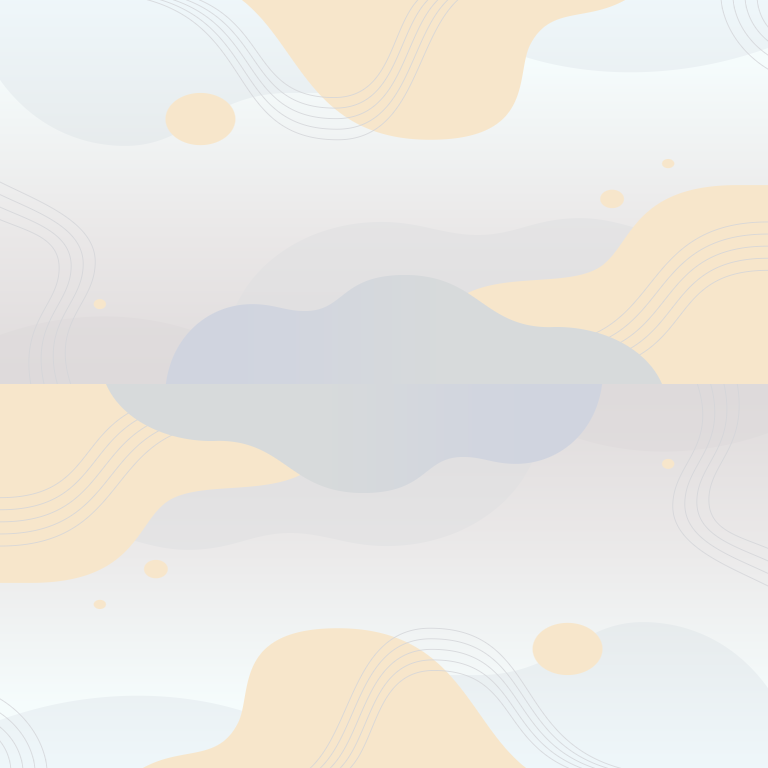
Write a WebGL 2 fragment shader that draws this background.

```glsl
#version 300 es
precision highp float;
uniform vec2 u_resolution;
out vec4 fragColor;

// Signed distance to a cubic whose x grows along it; positive on the larger y side
float curve(vec2 p, vec2 a, vec2 b, vec2 c, vec2 d) {
    float lo = 0.0, hi = 1.0;
    for (int i = 0; i < 14; i++) {
        float m = 0.5 * (lo + hi), n = 1.0 - m;
        float x = n * n * n * a.x + 3.0 * n * m * (n * b.x + m * c.x) + m * m * m * d.x;
        if (x < p.x) lo = m; else hi = m;
    }
    float t = 0.5 * (lo + hi);
    vec2 ab = mix(a, b, t), bc = mix(b, c, t), cd = mix(c, d, t);
    vec2 start = mix(ab, bc, t), end = mix(bc, cd, t);
    vec2 tangent = normalize(end - start), offset = p - mix(start, end, t);
    return tangent.x * offset.y - tangent.y * offset.x;
}

float ellipse(vec2 p, vec2 center, vec2 radius) {
    return (1.0 - length((p - center) / radius)) * radius.y;
}

float cover(float d) {
    return clamp(d * min(u_resolution.x, u_resolution.y) + 0.5, 0.0, 1.0);
}

float stroke(float d) {
    return 0.85 * cover(0.0006 - abs(d));
}

float paleWave(vec2 p) {
    if (p.x > 0.6) return -curve(p, vec2(0.677, 0.072), vec2(0.768, 0.102), vec2(0.885, 0.104), vec2(1.0, 0.0625));
    if (p.x > 0.163) return -curve(p, vec2(0.163, 0.19), vec2(0.247, 0.19), vec2(0.273, 0.121), vec2(0.378, 0.121));
    return -curve(p, vec2(0.0, 0.104), vec2(0.039, 0.159), vec2(0.098, 0.19), vec2(0.163, 0.19));
}

float backCloud(vec2 p) {
    if (p.x < 0.497) return curve(p, vec2(0.306, 0.401), vec2(0.332, 0.339), vec2(0.404, 0.289), vec2(0.497, 0.289));
    if (p.x < 0.622) return curve(p, vec2(0.497, 0.289), vec2(0.547, 0.289), vec2(0.579, 0.306), vec2(0.622, 0.306));
    if (p.x < 0.755) return curve(p, vec2(0.622, 0.306), vec2(0.671, 0.306), vec2(0.697, 0.284), vec2(0.755, 0.284));
    return curve(p, vec2(0.755, 0.284), vec2(0.788, 0.284), vec2(0.814, 0.293), vec2(0.846, 0.302));
}

float frontCloud(vec2 p) {
    if (p.x < 0.328) return curve(p, vec2(0.216, 0.5), vec2(0.224, 0.436), vec2(0.273, 0.396), vec2(0.328, 0.396));
    if (p.x < 0.397) return curve(p, vec2(0.328, 0.396), vec2(0.358, 0.396), vec2(0.371, 0.405), vec2(0.397, 0.405));
    if (p.x < 0.527) return curve(p, vec2(0.397, 0.405), vec2(0.449, 0.405), vec2(0.443, 0.358), vec2(0.527, 0.358));
    if (p.x < 0.716) return curve(p, vec2(0.527, 0.358), vec2(0.622, 0.358), vec2(0.629, 0.426), vec2(0.716, 0.426));
    return curve(p, vec2(0.716, 0.426), vec2(0.775, 0.423), vec2(0.84, 0.449), vec2(0.862, 0.5));
}

float topBlob(vec2 p) {
    if (p.x < 0.56) return -curve(p, vec2(0.315, 0.0), vec2(0.391, 0.059), vec2(0.404, 0.182), vec2(0.56, 0.182));
    if (p.x < 0.69) return -curve(p, vec2(0.56, 0.182), vec2(0.697, 0.182), vec2(0.671, 0.098), vec2(0.69, 0.059));
    return -curve(p, vec2(0.69, 0.059), vec2(0.716, 0.007), vec2(0.762, 0.029), vec2(0.814, 0.0));
}

float sideBlob(vec2 p) {
    if (p.x < 0.55) return -1.0;
    if (p.x < 0.779) return curve(p, vec2(0.599, 0.387), vec2(0.651, 0.354), vec2(0.736, 0.374), vec2(0.779, 0.349));
    return curve(p, vec2(0.779, 0.349), vec2(0.823, 0.323), vec2(0.82, 0.241), vec2(0.96, 0.241));
}

// Strands blend from an outer curve (t = 0) to an inner one (t = 1)
float topStrand(vec2 p, float t) {
    vec2 base = mix(vec2(0.44, 0.182), vec2(0.435, 0.127), t);
    if (p.x < base.x) return curve(p, vec2(mix(0.193, 0.26, t), 0.0), vec2(mix(0.332, 0.349, t), 0.039),
        mix(vec2(0.299, 0.182), vec2(0.332, 0.127), t), base);
    return curve(p, base, mix(vec2(0.54, 0.182), vec2(0.51, 0.127), t),
        mix(vec2(0.54, 0.052), vec2(0.508, 0.039), t), vec2(mix(0.596, 0.544, t), 0.0));
}

float sideStrand(vec2 p, float t) {
    return curve(p, mix(vec2(0.779, 0.432), vec2(0.833, 0.462), t), mix(vec2(0.859, 0.391), vec2(0.898, 0.423), t),
        mix(vec2(0.859, 0.289), vec2(0.892, 0.352), t), vec2(1.0, mix(0.289, 0.352, t)));
}

float leftStrand(vec2 p, float t) {
    vec2 bend = mix(vec2(0.341, 0.124), vec2(0.349, 0.077), t);
    if (p.y < bend.x) return curve(p.yx, vec2(mix(0.237, 0.286, t), 0.0), mix(vec2(0.263, 0.052), vec2(0.302, 0.039), t),
        mix(vec2(0.289, 0.124), vec2(0.31, 0.077), t), bend);
    return curve(p.yx, bend, vec2(0.397, bend.y), vec2(0.417, mix(0.065, 0.026, t)), vec2(0.5, mix(0.092, 0.04, t)));
}

float cornerStrand(vec2 p, float t) {
    return curve(p, vec2(mix(0.939, 0.986, t), 0.0), mix(vec2(0.943, 0.039), vec2(0.988, 0.016), t),
        mix(vec2(0.97, 0.072), vec2(0.993, 0.026), t), vec2(1.0, mix(0.09, 0.035, t)));
}

void main() {
    // Measure y from the top; the lower half is the upper one turned around
    vec2 p = gl_FragCoord.xy / u_resolution;
    p.y = 1.0 - p.y;
    if (p.y > 0.5) p = 1.0 - p;

    // Sky and pale layers
    vec3 color = mix(vec3(0.962, 0.989, 0.99), vec3(0.918, 0.91, 0.91), smoothstep(0.0, 1.0, 0.5 * clamp((p.y - 0.08) / 0.22, 0.0, 1.0)) * 2.0);
    color = mix(vec3(0.962, 0.989, 0.99), vec3(0.918, 0.91, 0.91), clamp((p.y - 0.08) / 0.22, 0.0, 1.0));
    color = mix(color, vec3(0.872, 0.855, 0.857), clamp((p.y - 0.3) / 0.2, 0.0, 1.0));
    vec3 waveColor = mix(vec3(0.935, 0.967, 0.98), vec3(0.905, 0.922, 0.928), p.y / 0.19);
    color = mix(color, waveColor, cover(paleWave(p)));
    float haze = curve(p, vec2(0.0, 0.436), vec2(0.091, 0.404), vec2(0.182, 0.404), vec2(0.267, 0.436));
    color = mix(color, vec3(0.868, 0.853, 0.857), 0.6 * cover(haze));
    color = mix(color, vec3(0.87, 0.873, 0.88), 0.5 * cover(backCloud(p)));

    // Warm blobs and drops
    float warm = max(topBlob(p), sideBlob(p));
    warm = max(warm, ellipse(p, vec2(0.261, 0.155), vec2(0.0455, 0.034)));
    warm = max(warm, ellipse(p, vec2(0.797, 0.259), vec2(0.0155, 0.012)));
    warm = max(warm, ellipse(p, vec2(0.87, 0.213), vec2(0.008, 0.006)));
    warm = max(warm, ellipse(p, vec2(0.13, 0.396), vec2(0.008, 0.0065)));
    color = mix(color, vec3(0.969, 0.902, 0.796), cover(warm));

    // Fine strands
    float lines = 0.0;
    for (int i = 0; i < 5; i++) {
        float t = float(i);
        lines = max(lines, max(stroke(topStrand(p, t / 4.0)), stroke(sideStrand(p, t / 4.0))));
        if (i < 4) lines = max(lines, max(stroke(leftStrand(p, t / 3.0)), stroke(cornerStrand(p, t / 3.0))));
    }
    color = mix(color, vec3(0.83, 0.835, 0.85), lines);

    // Front cloud
    vec3 cloudColor = mix(vec3(0.817, 0.833, 0.876), vec3(0.843, 0.855, 0.858), smoothstep(0.3, 0.62, p.x));
    color = mix(color, cloudColor, cover(frontCloud(p)));
    fragColor = vec4(color, 1.0);
}
```
